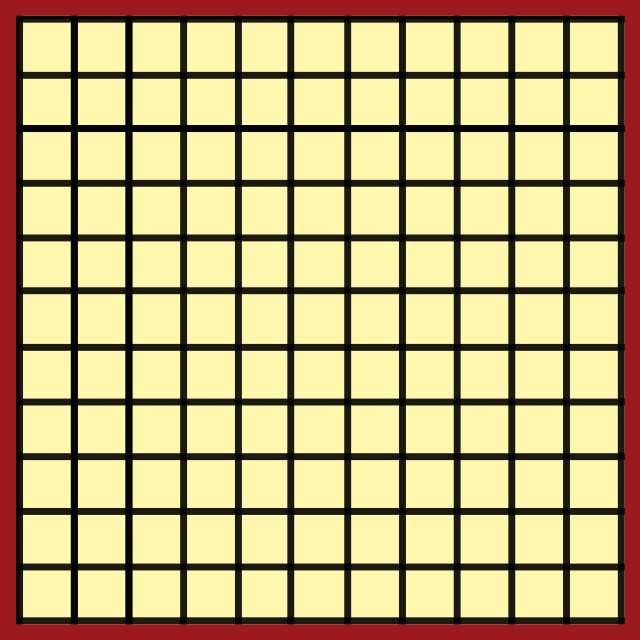
A three.js fragment shader for this pattern:

```glsl
#define CELLS 11
#define FIRST_LINE vec2(0.0306, 0.0300)
#define PITCH 0.08546
#define HALF_WIDTH 0.0054
#define INK_OPACITY 0.895
#define SOFTNESS 0.0009
#define CREAM vec3(1.0, 0.97, 0.68)
#define FRAME_RED vec3(0.612, 0.102, 0.118)

varying vec2 vUv;

// Coverage of a band around zero, per axis
vec2 band(vec2 offset, float halfWidth) {
  return 1.0 - smoothstep(-SOFTNESS, SOFTNESS, abs(offset) - halfWidth);
}

float isIndex(float i, float target) {
  return 1.0 - step(0.5, abs(i - target));
}

// Small misplacements of individual lines: x for verticals, y for horizontals
vec2 lineShift(float i) {
  return vec2(
    -0.0035 * isIndex(i, 5.0),
    0.0029 * isIndex(i, 6.0) - 0.0014 * isIndex(i, 1.0) - 0.0022 * isIndex(i, 10.0)
  );
}

// Lines inked twice, so they turn fully black
vec2 doubleInked(float i) {
  return vec2(isIndex(i, 1.0) + isIndex(i, 2.0), isIndex(i, 9.0));
}

// Fraction of paper colour left after a translucent layer of ink
vec2 throughInk(vec2 coverage) {
  return 1.0 - INK_OPACITY * coverage;
}

void main() {
  // Translucent grid lines, darker where they cross
  vec2 light = vec2(1.0);
  for (int n = 0; n <= CELLS; n++) {
    float i = float(n);
    vec2 center = FIRST_LINE + PITCH * i + lineShift(i);
    vec2 coverage = band(vUv - center, HALF_WIDTH);
    light *= throughInk(coverage) * throughInk(coverage * doubleInked(i));
  }

  // Darker outer half of the left and top lines
  vec2 lastLine = FIRST_LINE + PITCH * float(CELLS);
  vec2 edgeCenter = vec2(FIRST_LINE.x - 0.5 * HALF_WIDTH, lastLine.y + 0.5 * HALF_WIDTH);
  light *= throughInk(band(vUv - edgeCenter, 0.5 * HALF_WIDTH));

  // Square panel set in the red frame
  vec2 panelCenter = 0.5 * (FIRST_LINE + lastLine);
  vec2 panel = band(vUv - panelCenter, 0.5 * PITCH * float(CELLS) + HALF_WIDTH);
  vec3 color = mix(FRAME_RED, CREAM * light.x * light.y, panel.x * panel.y);

  gl_FragColor = vec4(color, 1.0);
}
```
